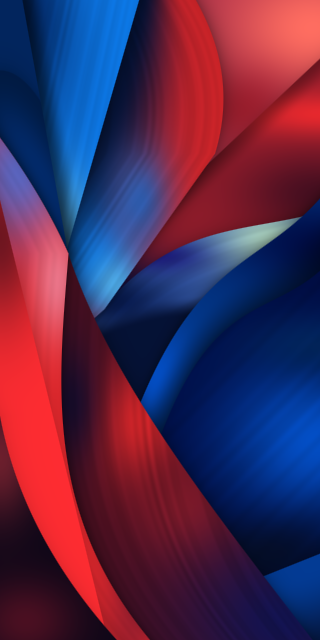
Write a Shadertoy shader that draws this background.

```glsl
// Overlapping satin ribbons and blades in blue and red, painted back to front.
// Outlines are lines or cubics through four knots; elliptical glows colour the
// surfaces, folds cast shadows on what lies below, and noise adds fine ribs.

const vec3 INK = vec3(.05, .025, .09), NAVY = vec3(.02, .07, .21),
  MIDNIGHT = vec3(0, .045, .25), COBALT = vec3(.01, .23, .58),
  AZURE = vec3(.05, .48, .92), SKY = vec3(.3, .66, .9),
  STEEL = vec3(.2, .34, .64), MINT = vec3(.7, .86, .78),
  LAVENDER = vec3(.36, .4, .76), INDIGO = vec3(.07, .07, .3),
  MAROON = vec3(.29, .06, .13), CRIMSON = vec3(.62, .12, .18),
  SCARLET = vec3(.92, .16, .18), CORAL = vec3(1, .43, .38),
  ROSE = vec3(.7, .2, .29), PINK = vec3(.93, .46, .54);

float hash(float n) { return fract(sin(n * 127.1) * 43758.5453); }

// Smooth noise centred on 1, for ribs in the surface
float ribs(float s, float strength) {
  float i = floor(s);
  return 1. + strength * (mix(hash(i), hash(i + 1.), smoothstep(0., 1., s - i)) - .5);
}

// Cubic through four knots k with values v
float curve(float t, vec4 k, vec4 v) {
  float sum = 0.;
  for (int i = 0; i < 4; i++) {
    float w = v[i];
    for (int j = 0; j < 4; j++) if (j != i) w *= (t - k[j]) / (k[i] - k[j]);
    sum += w;
  }
  return sum;
}

// Soft ellipse of colour: centre in xy, radii in zw
vec3 glow(vec3 base, vec3 tint, vec2 p, vec4 e) {
  vec2 q = (p - e.xy) / e.zw;
  return mix(base, tint, exp(-dot(q, q)));
}

// Lays a surface over another where d > 0, with a shadow outside its edge
vec3 fold(vec3 under, vec3 over, float d, float shadow) {
  under *= 1. - shadow * exp(min(d, 0.) / 3.);
  return mix(under, over, clamp(.5 + d / max(fwidth(d), 1e-4), 0., 1.));
}

// Red sheets, pale petal and blue tube on the right
vec3 rightSheets(vec2 p) {
  vec3 col = glow(ROSE, CORAL, p, vec4(98, 9, 25, 18));
  col = glow(col, CRIMSON, p, vec4(76, 34, 15, 12));

  float d = p.y - 67.2 + (p.x - 48.) * .94;
  vec3 s = glow(CRIMSON * .95, SCARLET, p, vec4(100, 36, 24, 7));
  s = glow(s, MAROON, p, vec4(98, 60, 24, 13));
  s = glow(s, INDIGO, p, vec4(38, 92, 18, 13));
  col = fold(col, s * mix(.7, 1., smoothstep(0., 9., d)), d, .1);

  d = p.y - curve(p.x, vec4(30, 52, 78, 94.3), vec4(99, 79.4, 70.8, 67.7));
  s = glow(STEEL, MINT, p, vec4(85, 75, 18, 11));
  s = glow(s, NAVY * 1.5, p, vec4(36, 94, 19, 10));
  s = glow(s, INDIGO * 1.6, p, vec4(50, 80, 14, 5));
  float hollow = p.y - 96.4 - .0075 * (62. - p.x) * (62. - p.x);
  s = mix(s * ribs(d * .7 + p.x * .06, .14), NAVY, smoothstep(-4., 2.5, hollow));
  col = fold(col, s, d, .2);

  d = p.y - curve(p.x, vec4(43.8, 55, 78, 100), vec4(126, 104, 80.2, 62));
  s = glow(COBALT * .8, MIDNIGHT, p, vec4(99, 76, 30, 14));
  s = glow(s, COBALT * 1.2, p, vec4(48, 118, 12, 18));
  col = fold(col, s * mix(1.1, .6, smoothstep(4., 22., d)), d, .35);

  d = p.y - curve(p.x, vec4(50.8, 62.5, 78, 100), vec4(134.6, 112, 97.7, 84.6));
  s = glow(MIDNIGHT, COBALT * 1.3, p, vec4(98, 137, 28, 24));
  s = glow(s, COBALT * .6, p, vec4(100, 108, 22, 9));
  s = glow(s, NAVY * .8, p, vec4(82, 173, 26, 11));
  col = fold(col, s * ribs((p.x + p.y) * .35, .1), d, .2);

  d = p.y - 179.7 + (p.x - 83.3) * .4;
  return fold(col, mix(COBALT, NAVY, smoothstep(4., 34., d)), d, .2);
}

// Blades fanning out from the upper left
vec3 fan(vec3 col, vec2 p) {
  float right = curve(p.y, vec4(0, 29, 48, 99), vec4(61.2, 69.8, 67.2, 30));
  right = min(right, 67.2 - (p.y - 48.) * .71);
  float middle = 43.5 - .29 * p.y, left = 7. + .18 * p.y;

  float across = (p.x - middle) / max(right - middle, 1.);
  vec3 s = mix(NAVY, mix(CRIMSON, SCARLET * .88, across), smoothstep(.05, .75, across));
  s = glow(s, STEEL, p, vec4(44, 62, 10, 16));
  s = glow(s, AZURE * .95, p, vec4(30, 83, 15, 19));
  s = glow(s, SKY, p, vec4(36, 89, 8, 9));
  col = fold(col, s * ribs((right - p.x) * .8 + p.y * .05, .16), right - p.x, .3);

  s = glow(AZURE, COBALT * .7, p, vec4(9, 4, 16, 38));
  s = glow(s, SKY, p, vec4(22, 72, 7, 18));
  s *= mix(.5, 1., smoothstep(0., 7., p.x - left));
  col = fold(col, s * ribs((middle - p.x) * .9 + p.y * .07, .14), middle - p.x, .3);

  float d = p.y - 22. - .06 * p.x * p.x;
  s = fold(COBALT * .63, COBALT * mix(.45, .85, smoothstep(0., 30., d)), d, .15);
  return fold(col, s, min(left, middle) - p.x, .15);
}

// Long ribbons sweeping from the left edge to the bottom
vec3 ribbons(vec3 col, vec2 p) {
  float outer = p.y < 79.4 ? (p.y - 43.) * (.59 - .004 * (p.y - 79.4))
    : curve(p.y, vec4(79.4, 126.3, 149.7, 200), vec4(21.4, 44.3, 59.9, 97.7));
  float inner = curve(p.y, vec4(79.4, 104, 146, 200), vec4(21.4, 19.6, 21.4, 46.9));
  inner = min(outer, inner);
  float seam = min(inner, .245 * (p.y - 62.5));
  float base = curve(p.y, vec4(130, 156, 180, 200), vec4(0, 7.8, 20.8, 36.5));
  base = min(base, (p.y - 130.) * .6);

  vec3 s = glow(MAROON, SCARLET * .85, p, vec4(43, 132, 14, 20));
  s = glow(s, CRIMSON * .8, p, vec4(58, 160, 16, 16));
  s = glow(s, INK * 2., p, vec4(22, 126, 9, 20));
  s = glow(s, INDIGO, p, vec4(90, 194, 34, 27));
  col = fold(col, s * ribs((p.x - inner) * .75, .2), outer - p.x, .25);

  s = glow(SCARLET, LAVENDER, p, vec4(6, 54, 18, 22));
  s = glow(s, PINK, p, vec4(18, 88, 8, 18));
  s = glow(s, CRIMSON, p, vec4(42, 190, 9, 28));
  col = fold(col, s * ribs((inner - p.x) * .7, .12), inner - p.x, .3);

  s = glow(SCARLET * 1.08, CRIMSON * .7, p, vec4(0, 74, 13, 27));
  col = fold(col, s, seam - p.x, .12);

  s = glow(INK, ROSE * .6, p, vec4(0, 143, 11, 19));
  s = glow(s, MAROON, p, vec4(8, 194, 16, 13));
  return fold(col, s, base - p.x, .1);
}

void mainImage(out vec4 fragColor, in vec2 fragCoord) {
  // 100 units across, 200 units from the top downwards
  vec2 uv = fragCoord / iResolution.xy;
  vec2 p = vec2(uv.x, 1. - uv.y) * vec2(100, 200);
  fragColor = vec4(clamp(ribbons(fan(rightSheets(p), p), p), 0., 1.), 1);
}
```
